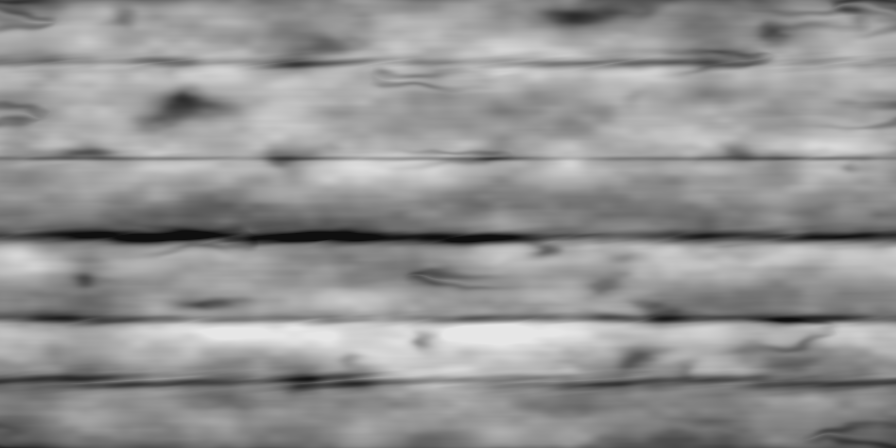
Write a Shadertoy shader that draws this texture.

```glsl
// Weathered grey boards lying horizontally, with ragged dark seams between them.
// Each board has a tone gradient; stretched periodic noise adds the grain, and
// hashed loops scatter knots and hooked growth rings. It tiles left to right.

float hash(vec2 p) {
    return fract(sin(dot(p, vec2(127.1, 311.7))) * 43758.5);
}

// Smooth value noise that wraps after a whole number of cells.
float noise(vec2 p, vec2 period) {
    vec2 cell = floor(p), f = fract(p);
    f = f * f * (3.0 - 2.0 * f);
    vec2 a = mod(cell, period), b = mod(cell + 1.0, period);
    return mix(mix(hash(a), hash(vec2(b.x, a.y)), f.x),
               mix(hash(vec2(a.x, b.y)), hash(b), f.x), f.y);
}

// Three octaves, centred on zero.
float grain(vec2 uv, vec2 cells) {
    float sum = 0.0, amp = 0.5;
    for (int i = 0; i < 3; i++) {
        sum += amp * (noise(uv * cells, cells) - 0.5);
        cells *= 2.0;
        amp *= 0.5;
    }
    return sum;
}

float bell(float x) { return exp(-x * x); }

// Horizontal offset, wrapped to the nearest copy.
float wrapped(float dx) { return fract(dx + 0.5) - 0.5; }

// Seams from the top: height, half width, darkness, slant.
const vec4 seams[5] = vec4[5](
    vec4(0.860, 0.009, 0.34, 0.016), vec4(0.646, 0.005, 0.22, 0.001),
    vec4(0.468, 0.012, 0.48, 0.012), vec4(0.285, 0.010, 0.30, 0.008),
    vec4(0.150, 0.009, 0.34, 0.034));

// Tone at the upper and lower side of each board.
const vec2 boards[6] = vec2[6](
    vec2(0.60, 0.62), vec2(0.67, 0.62), vec2(0.66, 0.43),
    vec2(0.66, 0.49), vec2(0.80, 0.60), vec2(0.55, 0.50));

float boardTone(float y) {
    float tone = 0.0, top = 1.0;
    for (int i = 0; i < 6; i++) {
        float bottom = i < 5 ? seams[min(i, 4)].x : 0.0;
        float t = clamp((top - y) / (top - bottom), 0.0, 1.0);
        float below = i == 0 ? 1.0 : 1.0 - smoothstep(top - 0.010, top + 0.010, y);
        tone = mix(tone, mix(boards[i].x, boards[i].y, smoothstep(0.0, 0.8, t)), below);
        top = bottom;
    }
    return tone;
}

// Overlapping slivers that rise to the right along each seam.
float seamShade(vec2 uv) {
    float shade = 0.0;
    for (int i = 0; i < 5; i++) {
        vec4 s = seams[i];
        float id = float(i), count = i == 4 ? 2.0 : 4.0;
        float ragged = 0.018 * grain(uv + 0.17 * id, vec2(9.0, 5.0)) * min(1.0, s.w * 100.0);
        float wear = 0.30 + 1.0 * noise(vec2(uv.x * 11.0, id), vec2(11.0, 8.0));
        float line = 0.0;
        for (int k = 0; k < 2; k++) {
            float f = fract(uv.x * count + 0.5 * float(k) + 0.12 * id);
            float d = uv.y - s.x - s.w * (f - 0.5) - ragged;
            float ends = smoothstep(0.0, 0.35, f) * (1.0 - smoothstep(0.6, 1.0, f));
            line = max(line, ends * bell(d / s.y));
        }
        // Soft shadow and slanted splinters around the gap.
        float near = bell((uv.y - s.x) / (0.014 + s.w * 0.5));
        float splinter = grain(uv - vec2(0.0, 0.16 * uv.x), vec2(8.0, 50.0));
        shade += s.z * (line * wear * 0.95 + near * (0.16 + 0.9 * splinter));
    }
    return shade;
}

float knotShade(vec2 uv) {
    float shade = 0.0;
    for (int i = 0; i < 44; i++) {
        float id = float(i);
        vec2 centre = vec2(hash(vec2(id, 3.0)), hash(vec2(id, 17.0)));
        float size = mix(0.014, 0.032, hash(vec2(id, 29.0)));
        float depth = 0.08 + 0.34 * pow(hash(vec2(id, 41.0)), 2.0);
        depth *= smoothstep(0.05, 0.12, abs(centre.y - 0.55)); // clear middle board
        vec2 d = vec2(wrapped(uv.x - centre.x) * 2.0, uv.y - centre.y);
        d.x /= mix(1.2, 4.0, pow(hash(vec2(id, 53.0)), 2.0));
        shade += depth * bell(length(d) / size);
    }
    return shade;
}

// Growth rings: soft parabolas trailing away from their tips.
float hookShade(vec2 uv) {
    float shade = 0.0;
    for (int i = 0; i < 11; i++) {
        float id = float(i);
        vec2 tip = vec2(hash(vec2(id, 67.0)), hash(vec2(id, 71.0)));
        float facing = hash(vec2(id, 83.0)) < 0.65 ? -1.0 : 1.0;
        float along = wrapped(uv.x - tip.x) * facing;
        float bow = mix(0.05, 0.10, hash(vec2(id, 97.0)));
        float d = abs(uv.y - tip.y) - bow * sqrt(max(along, 0.0));
        float fade = smoothstep(-0.01, 0.02, along) * (1.0 - smoothstep(0.03, 0.16, along));
        shade += 0.17 * fade * bell(d / 0.009);
    }
    return shade;
}

void mainImage(out vec4 fragColor, in vec2 fragCoord) {
    vec2 uv = fragCoord / iResolution.xy;
    vec2 warped = uv + vec2(0.06, 0.07) * vec2(grain(uv, vec2(14.0, 18.0)),
                                               grain(uv + 0.37, vec2(12.0, 14.0)));
    float grey = boardTone(uv.y);
    grey += 0.38 * grain(warped, vec2(4.0, 12.0));       // broad grain
    grey += 0.46 * grain(uv + 0.21, vec2(13.0, 13.0));   // blotches
    grey += 0.08 * grain(uv, vec2(5.0, 50.0));           // fine streaks
    grey -= knotShade(warped) + hookShade(warped) + seamShade(uv);
    grey -= 0.10 * exp(-min(uv.y, 1.0 - uv.y) / 0.012);  // outer board edges
    fragColor = vec4(vec3(clamp(grey + 0.045, 0.06, 0.90)), 1.0);
}
```
